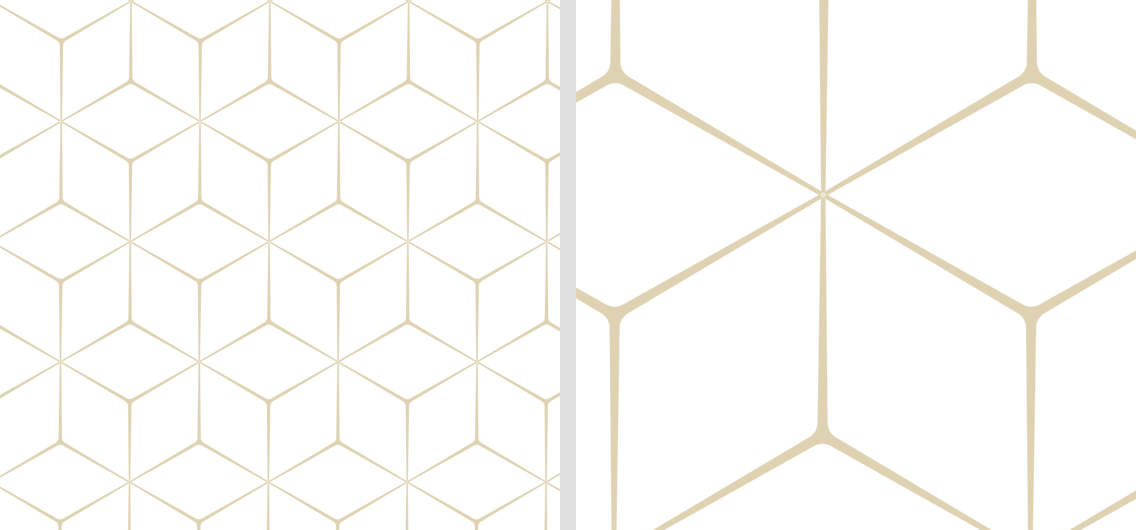
Left, the full canvas; right, a detail of the centre.
Give the GLSL for this pattern, as a WebGL 1 fragment shader.

```glsl
precision highp float;

uniform vec2 u_resolution;

// Lengths are fractions of the canvas width.
#define SPACING 0.2479
#define HUB_OFFSET vec2(-0.0195, 0.0417)
#define SHEAR 0.003
#define THIN_HALF_WIDTH 0.0013
#define THICK_HALF_WIDTH 0.0031
#define JOINT_RADIUS 0.0043
#define JOINT_BLEND 0.0035
#define HUB_DOT_RADIUS 0.0016
#define HUB_DOT_FADE 0.45
#define PAPER_COLOR vec3(1.0)
#define LINE_COLOR vec3(0.87, 0.825, 0.70)

const float SQRT3 = 1.7320508;

// Offset from the nearest hub of a triangular lattice.
vec2 nearestHub(vec2 p) {
  vec2 cell = SPACING * vec2(1.0, SQRT3);
  vec2 a = mod(p + 0.5 * cell, cell) - 0.5 * cell;
  vec2 b = mod(p, cell) - 0.5 * cell;
  return dot(a, a) < dot(b, b) ? a : b;
}

// Folds the six spokes onto one: x runs along it, y across it.
vec2 foldToSpoke(vec2 p) {
  p = abs(p);
  vec2 axis = p.y > SQRT3 * p.x ? vec2(0.0, 1.0) : vec2(0.5 * SQRT3, 0.5);
  return vec2(dot(p, axis), abs(p.x * axis.y - p.y * axis.x));
}

float smoothMin(float a, float b, float k) {
  float h = max(k - abs(a - b), 0.0) / k;
  return min(a, b) - 0.25 * k * h * h;
}

// Spoke that widens from the hub to a rounded three-way joint.
float spokeDistance(vec2 spoke) {
  float spokeLength = SPACING / SQRT3;
  float t = clamp(spoke.x / spokeLength, 0.0, 1.0);
  float line = spoke.y - mix(THIN_HALF_WIDTH, THICK_HALF_WIDTH, t);
  float joint = length(spoke - vec2(spokeLength, 0.0)) - JOINT_RADIUS;
  return smoothMin(line, joint, JOINT_BLEND);
}

// Antialiased coverage of a signed distance.
float coverage(float dist, float pixel) {
  return 1.0 - smoothstep(-0.8 * pixel, 0.8 * pixel, dist);
}

void main() {
  float pixel = 1.0 / u_resolution.x;
  vec2 p = (gl_FragCoord.xy - 0.5 * u_resolution) * pixel - HUB_OFFSET;
  p.x -= SHEAR * p.y;

  vec2 local = nearestHub(p);
  float ink = coverage(spokeDistance(foldToSpoke(local)), pixel);

  // Pale dot where six spokes meet
  ink *= 1.0 - HUB_DOT_FADE * coverage(length(local) - HUB_DOT_RADIUS, pixel);

  gl_FragColor = vec4(mix(PAPER_COLOR, LINE_COLOR, ink), 1.0);
}
```
